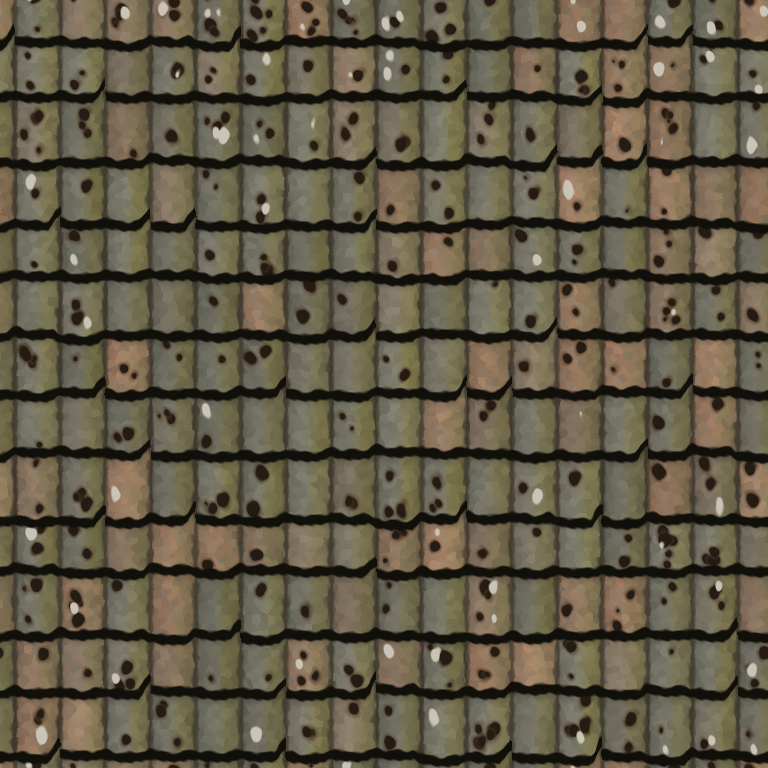
Reproduce this texture procedurally as a three.js fragment shader.

```glsl
// Weathered roof of 17 x 13 clay tiles with wavy dark course shadows.
// Each tile gets a grey, olive or clay tone from hashes, plus soot and lichen;
// cellular noise breaks the surface into small painted facets.
#define TILES vec2(17.0, 13.0)
#define SHIFT vec2(0.33, 0.288)
#define FACETS 100.0
#define FACET_PULL 0.6
#define COURSE_HALF 0.075
#define JOINT_HALF 0.055
#define COURSE_JITTER 0.2
#define CLAY_START 0.5
#define SOOT_AMOUNT 0.62
#define LICHEN_AMOUNT 0.3
#define TAU 6.2831853

varying vec2 vUv;

const vec3 GREY = vec3(0.43, 0.425, 0.375);
const vec3 OLIVE = vec3(0.445, 0.42, 0.265);
const vec3 CLAY = vec3(0.60, 0.455, 0.355);
const vec3 JOINT = vec3(0.23, 0.205, 0.165);
const vec3 SHADOW = vec3(0.065, 0.057, 0.04);
const vec3 SOOT = vec3(0.14, 0.105, 0.075);
const vec3 RUST = vec3(0.31, 0.22, 0.15);
const vec3 LICHEN = vec3(0.79, 0.77, 0.71);

float hash(vec2 p, float seed) {
  return fract(sin(dot(p, vec2(127.1, 311.7)) + seed * 74.7) * 4375.85);
}

// Hash of a tile, wrapped so that the sheet tiles
float tileHash(vec2 id, float seed) {
  return hash(mod(id, TILES), seed);
}

// Layered sines with whole periods, about -1 to 1
float wobble(vec2 p, float seed) {
  return 0.45 * sin(TAU * dot(p, vec2(29.0, 17.0)) + seed)
       + 0.35 * sin(TAU * dot(p, vec2(-37.0, 43.0)) + seed * 2.3)
       + 0.25 * sin(TAU * dot(p, vec2(71.0, 53.0)) + seed * 4.1);
}

// Nearest cell: xy is its centre on the canvas, z its random tone
vec3 facet(vec2 uv) {
  vec2 base = floor(uv * FACETS);
  vec3 best = vec3(0.0);
  float nearest = 9.0;
  for (int j = -1; j <= 1; j++) {
    for (int i = -1; i <= 1; i++) {
      vec2 cell = base + vec2(float(i), float(j));
      vec2 key = mod(cell, FACETS);
      vec2 centre = cell + vec2(hash(key, 1.0), hash(key, 2.0));
      float d = length(uv * FACETS - centre);
      if (d < nearest) {
        nearest = d;
        best = vec3(centre / FACETS, hash(key, 3.0));
      }
    }
  }
  return best;
}

// Height of the shadow below a course, with sag, steps and upturned ends
float courseY(float row, float x) {
  vec2 id = vec2(floor(x), row);
  float f = fract(x);
  float course = (tileHash(vec2(0.0, row), 4.0) - 0.5) * COURSE_JITTER;
  float here = tileHash(id, 5.0);
  float next = tileHash(id + vec2(1.0, 0.0), 5.0);
  float drop = mix(here, next, smoothstep(0.8, 1.0, f)) - 0.5;
  float hook = step(0.86, tileHash(id, 6.0)) * smoothstep(0.72, 1.0, f);
  return row + course + 0.11 * drop - 0.05 * sin(0.5 * TAU * f) + 0.2 * hook;
}

void main() {
  vec3 cell = facet(vUv);
  vec2 painted = mix(vUv, cell.xy, FACET_PULL);
  vec2 grid = vUv * TILES - SHIFT;
  grid += 0.022 * vec2(wobble(vUv, 1.0), wobble(vUv, 2.6));

  // Tile address and local coordinates
  float nearRow = floor(grid.y + 0.5);
  float edgeY = courseY(nearRow, grid.x);
  float row = grid.y > edgeY ? nearRow : nearRow - 1.0;
  float bottom = courseY(row, grid.x);
  float top = courseY(row + 1.0, grid.x);
  vec2 id = vec2(floor(grid.x), row);
  vec2 local = vec2(fract(grid.x), (grid.y - bottom) / (top - bottom));
  float across = clamp(local.x + (painted.x - vUv.x) * TILES.x, 0.0, 1.0);

  // Rounded tile body: grey or clay, turning olive to the right
  float clay = smoothstep(CLAY_START, 0.95, tileHash(id, 7.0));
  vec3 color = mix(GREY, CLAY, clay * (0.75 + 0.25 * wobble(painted, 5.0)));
  float moss = smoothstep(0.38, 0.72, across) * (0.95 - 0.5 * clay);
  color = mix(color, OLIVE, moss * (0.65 + 0.35 * tileHash(id, 8.0)));
  color *= 0.88 + 0.2 * sin(0.5 * TAU * across);
  color *= 0.94 + 0.14 * tileHash(id, 9.0) + 0.03 * wobble(painted, 3.0);
  color *= 0.95 + 0.11 * cell.z;
  color *= 1.0 - 0.22 * smoothstep(0.78, 1.0, local.y);

  // Uneven joints between columns
  float side = min(local.x, 1.0 - local.x);
  float jointWidth = JOINT_HALF * (1.0 + 0.45 * wobble(painted, 7.0));
  float joint = 1.0 - smoothstep(jointWidth * 0.35, jointWidth * 1.7, side);
  color = mix(color, JOINT, joint * (0.65 + 0.3 * tileHash(id, 10.0)));

  // Soot clusters with rusty halos, then pale lichen; denser near top and base
  float outer = abs(mod(row, TILES.y) - 6.0) / 6.0;
  float dirt = tileHash(id, 11.0) * (0.55 + 0.55 * outer);
  float ragged = 0.028 * wobble(vUv, 9.0);
  for (int i = 0; i < 7; i++) {
    float n = 20.0 + 5.0 * float(i);
    bool pale = i > 4;
    vec2 spot = vec2(0.2 + 0.45 * tileHash(id, n), 0.15 + 0.75 * tileHash(id, n + 1.0));
    float radius = 0.045 + 0.09 * tileHash(id, n + 2.0) * (pale ? 0.75 : 1.0);
    float d = length((local - spot) * vec2(1.0, pale ? 0.85 : 1.15)) - radius + ragged;
    float chance = dirt * (pale ? LICHEN_AMOUNT * (0.4 + outer) : SOOT_AMOUNT);
    float present = step(tileHash(id, n + 3.0), chance);
    float halo = pale ? 0.0 : 1.0 - smoothstep(0.0, 0.09, d);
    color = mix(color, RUST, present * halo * 0.55);
    color = mix(color, pale ? LICHEN : SOOT, present * (1.0 - smoothstep(-0.02, 0.025, d)));
  }

  // Dark shadow line under each course
  float lineWidth = COURSE_HALF * (1.0 + 0.2 * wobble(vUv, 12.0));
  float shade = 1.0 - smoothstep(lineWidth - 0.02, lineWidth + 0.035, abs(grid.y - edgeY));
  color = mix(color, SHADOW, shade);

  gl_FragColor = vec4(color, 1.0);
}
```
